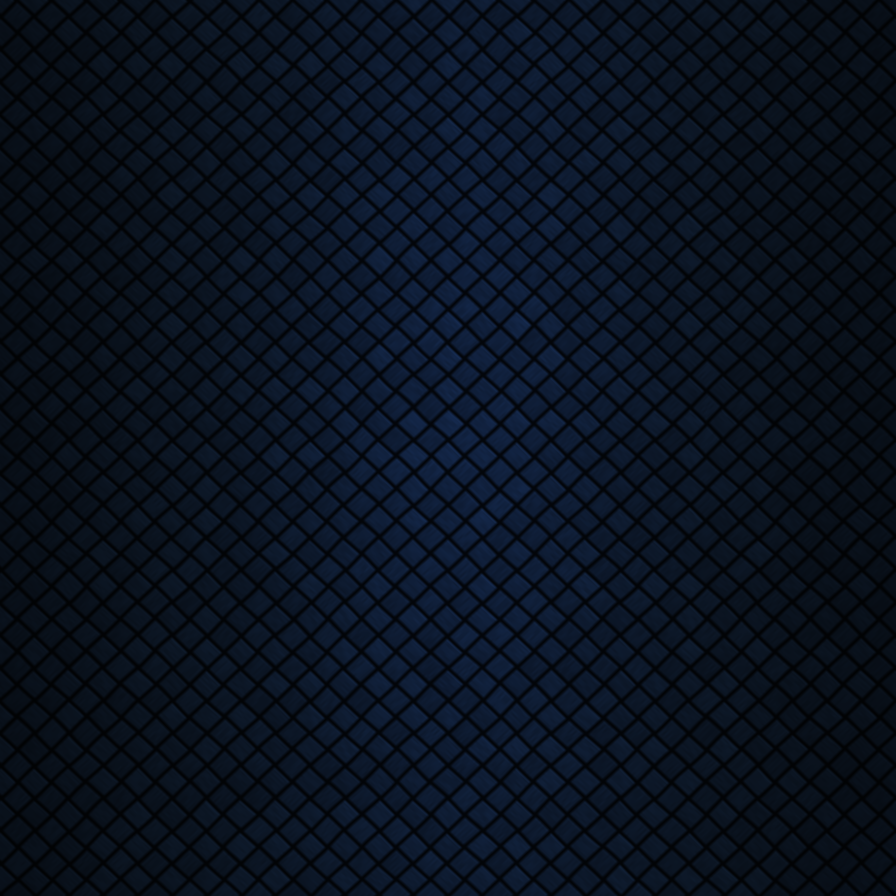
Reproduce this pattern procedurally as a three.js fragment shader.

```glsl
#define REPEATS vec2(26.0, 27.5)
#define EDGE_COLOR vec3(0.041, 0.076, 0.122)
#define GLOW_COLOR vec3(0.064, 0.128, 0.242)
#define SEAM_SHADE 0.17
#define SEAM_WIDTH 0.02
#define SEAM_SOFTNESS 0.12
#define WOBBLE 0.05
#define TONE_VARIATION 0.18
#define GRAIN 0.2
#define HIGHLIGHT 0.32

varying vec2 vUv;

float hash(vec2 p) {
  return fract(sin(dot(p, vec2(127.1, 311.7))) * 43758.5453);
}

float noise(vec2 p) {
  vec2 i = floor(p);
  vec2 f = fract(p);
  f = f * f * (3.0 - 2.0 * f);
  return mix(mix(hash(i), hash(i + vec2(1.0, 0.0)), f.x),
             mix(hash(i + vec2(0.0, 1.0)), hash(i + 1.0), f.x), f.y);
}

// Diagonal axes: one unit cell is one diamond of the weave
vec2 weaveCoords(vec2 uv) {
  vec2 p = uv * REPEATS;
  vec2 bend = vec2(noise(p * 0.9), noise(p * 0.9 + 37.0)) - 0.5;
  return vec2(p.x + p.y, p.x - p.y) + bend * WOBBLE * 2.0;
}

// Vertical band of light that fades toward the sides and ends
float glow(vec2 uv) {
  vec2 d = uv - vec2(0.52, 0.53);
  float band = exp(-d.x * d.x * 24.0);
  return band * mix(0.45, 1.0, exp(-d.y * d.y * 7.0));
}

void main() {
  vec2 w = weaveCoords(vUv);
  vec2 cell = floor(w);
  vec2 f = fract(w);
  float over = mod(cell.x + cell.y, 2.0);

  // Soft seams, deeper where a strand dips under its neighbour
  vec2 border = min(f, 1.0 - f);
  vec2 dip = mix(vec2(0.0, 0.03), vec2(0.03, 0.0), over);
  vec2 cover = smoothstep(SEAM_WIDTH - 0.04 + dip,
                          SEAM_WIDTH + SEAM_SOFTNESS + dip, border);
  float strand = cover.x * cover.y;

  // Fibres run along each strand
  vec2 fibreScale = mix(vec2(3.0, 11.0), vec2(11.0, 3.0), over);
  float fibre = noise(w * fibreScale) - 0.5;
  float tone = 1.0 + TONE_VARIATION * (hash(cell) - 0.5);
  tone *= mix(0.97, 1.03, over) * (1.0 + GRAIN * fibre);
  tone *= 0.94 + 0.12 * f.x;

  // Thin worn glint along the upper right edge
  float glint = smoothstep(0.8, 0.88, f.x) * (1.0 - smoothstep(0.89, 0.96, f.x));
  glint *= cover.y * mix(0.35, 1.0, over) * mix(0.3, 1.0, hash(cell + 19.0));

  float light = glow(vUv);
  float side = abs(vUv.x - 0.5) * 2.0;
  float vignette = 1.0 - 0.22 * smoothstep(0.55, 1.0, side);
  vec3 base = mix(EDGE_COLOR, GLOW_COLOR, light) * vignette;
  vec3 color = base * mix(SEAM_SHADE, tone, strand);
  color += base * glint * HIGHLIGHT;
  gl_FragColor = vec4(color, 1.0);
}
```
